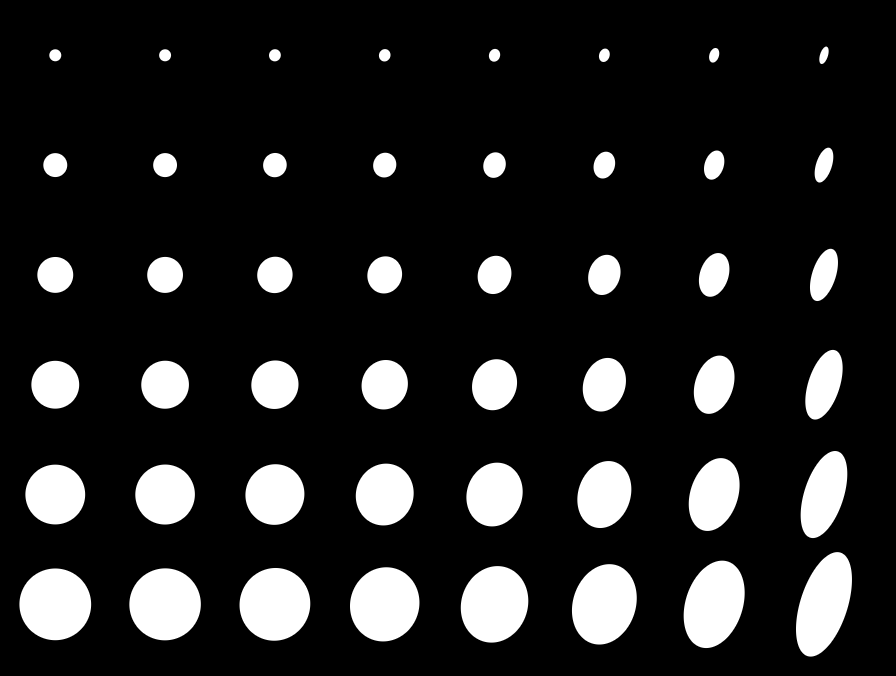
Write a WebGL 1 fragment shader that draws this pattern.

```glsl
precision highp float;
// A chart of white ellipses on black: size grows row by row downwards,
// eccentricity grows column by column to the right, at constant area.
// Each grid cell evaluates one tilted ellipse by its approximate distance.

uniform vec2 u_resolution;

// Lengths are fractions of the canvas width.
#define COLUMNS 8.0
#define ROWS 6.0
#define PITCH 0.12256
#define FIRST_CENTER 0.0617
#define RADIUS_STEP 0.00667
#define MAX_ECCENTRICITY 0.9
#define TILT 0.31
#define BACKGROUND vec3(0.0)
#define INK vec3(1.0)

// First-order signed distance to an axis-aligned ellipse.
float ellipseDistance(vec2 p, vec2 semiAxes) {
  float level = length(p / semiAxes);
  float slope = length(p / (semiAxes * semiAxes));
  return level * (level - 1.0) / max(slope, 1e-4);
}

// Rotates into the ellipse frame, where y runs along the long axis.
vec2 toEllipseFrame(vec2 p) {
  float c = cos(TILT);
  float s = sin(TILT);
  return vec2(c * p.x - s * p.y, s * p.x + c * p.y);
}

void main() {
  // Position measured from the top left corner, y downwards.
  vec2 position = vec2(gl_FragCoord.x, u_resolution.y - gl_FragCoord.y) / u_resolution.x;

  // Nearest grid cell and the offset from its center, y upwards.
  vec2 cell = floor((position - FIRST_CENTER) / PITCH + 0.5);
  cell = clamp(cell, vec2(0.0), vec2(COLUMNS, ROWS) - 1.0);
  vec2 offset = position - FIRST_CENTER - cell * PITCH;
  offset.y = -offset.y;

  // Row sets the mean radius, column sets the axis ratio.
  float radius = RADIUS_STEP * (cell.y + 1.0);
  float eccentricity = MAX_ECCENTRICITY * cell.x / (COLUMNS - 1.0);
  float stretch = pow(1.0 - eccentricity * eccentricity, 0.25);
  vec2 semiAxes = radius * vec2(stretch, 1.0 / stretch);

  // Edge smoothed over one pixel.
  float dist = ellipseDistance(toEllipseFrame(offset), semiAxes);
  float coverage = clamp(0.5 - dist * u_resolution.x, 0.0, 1.0);
  gl_FragColor = vec4(mix(BACKGROUND, INK, coverage), 1.0);
}
```
